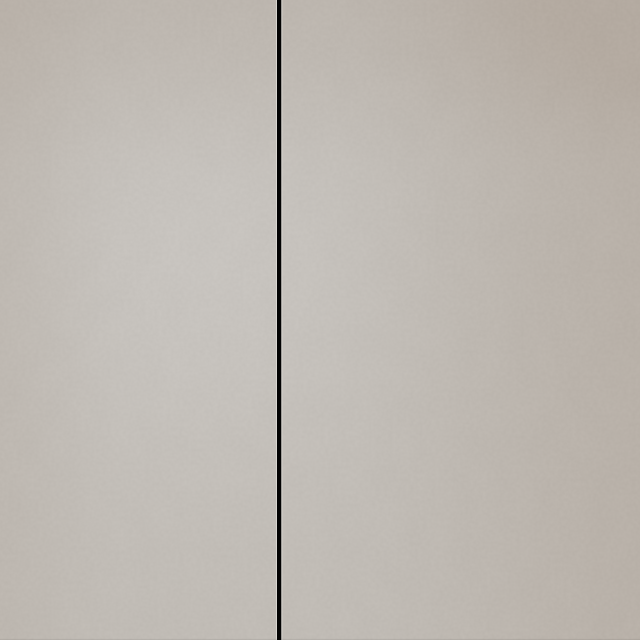
A WebGL 2 fragment shader for this texture:

```glsl
#version 300 es
precision highp float;
// Two satin beige-grey panels split by a dark vertical seam with bright bevels.

#define SEAM_X 0.4362
#define SEAM_HALF_WIDTH 0.0034
#define BEVEL_WIDTH 0.0017
#define GLOW_CENTER vec2(0.32, 0.59)
#define GRAIN_SCALE 150.0
#define GRAIN_AMOUNT 0.011
#define MOTTLE_AMOUNT 0.006

uniform vec2 u_resolution;
out vec4 fragColor;

const vec3 SATIN = vec3(0.752, 0.733, 0.708);
const vec3 HIGHLIGHT = vec3(0.787, 0.773, 0.755);
const vec3 WARM_SHADE = vec3(0.705, 0.668, 0.630);
const vec3 BEVEL = vec3(0.87, 0.86, 0.84);
const vec3 GAP = vec3(0.012, 0.012, 0.010);

vec2 hashGradient(vec2 cell) {
    vec3 h = fract(cell.xyx * vec3(0.1031, 0.1030, 0.0973));
    h += dot(h, h.yzx + 33.33);
    float angle = 6.28318 * fract((h.x + h.y) * h.z);
    return vec2(cos(angle), sin(angle));
}

float gradientNoise(vec2 p) {
    vec2 i = floor(p), f = p - i;
    vec2 w = f * f * f * (f * (f * 6.0 - 15.0) + 10.0);
    float a = dot(hashGradient(i), f);
    float b = dot(hashGradient(i + vec2(1, 0)), f - vec2(1, 0));
    float c = dot(hashGradient(i + vec2(0, 1)), f - vec2(0, 1));
    float d = dot(hashGradient(i + vec2(1, 1)), f - vec2(1, 1));
    return mix(mix(a, b, w.x), mix(c, d, w.x), w.y);
}

// Soft light on the panels, fading to warm shade at the right and top
vec3 panelColor(vec2 uv) {
    vec2 toGlow = (uv - GLOW_CENTER) / vec2(0.30, 0.36);
    float glow = exp(-dot(toGlow, toGlow));
    float rightShade = 0.65 * smoothstep(0.50, 1.08, uv.x);
    float topShade = 0.40 * smoothstep(0.68, 1.05, uv.y);
    float leftShade = 0.28 * smoothstep(0.20, -0.05, uv.x);
    float corner = 0.25 * smoothstep(0.5, 1.0, uv.x) * smoothstep(0.7, 1.0, uv.y);
    float shade = min(rightShade + topShade + leftShade + corner, 1.0);
    vec3 color = mix(SATIN, HIGHLIGHT, 0.85 * glow);
    return mix(color, WARM_SHADE, shade);
}

// Fine surface grain in two octaves plus faint broad mottling
float surfaceGrain(vec2 uv) {
    float fine = gradientNoise(uv * GRAIN_SCALE);
    fine += 0.6 * gradientNoise(uv * GRAIN_SCALE * 1.9 + 17.0);
    float broad = gradientNoise(uv * vec2(24.0, 18.0) + 5.0);
    return GRAIN_AMOUNT * fine + MOTTLE_AMOUNT * broad;
}

void main() {
    vec2 uv = gl_FragCoord.xy / u_resolution;
    float pixel = 1.0 / u_resolution.x;
    vec3 color = panelColor(uv) + surfaceGrain(uv);

    // Bright bevels flank the dark gap
    float seamDistance = abs(uv.x - SEAM_X);
    float bevelEdge = SEAM_HALF_WIDTH + BEVEL_WIDTH;
    float bevel = 1.0 - smoothstep(bevelEdge - 0.5 * pixel, bevelEdge + 0.5 * pixel, seamDistance);
    float gap = 1.0 - smoothstep(SEAM_HALF_WIDTH - 0.5 * pixel, SEAM_HALF_WIDTH + 0.5 * pixel, seamDistance);
    color = mix(color, BEVEL, 0.8 * bevel);
    color = mix(color, GAP, gap);

    // Slight darkening along the bottom edge
    color *= 1.0 - 0.08 * (1.0 - smoothstep(0.0, 0.003, uv.y));
    fragColor = vec4(color, 1.0);
}
```
